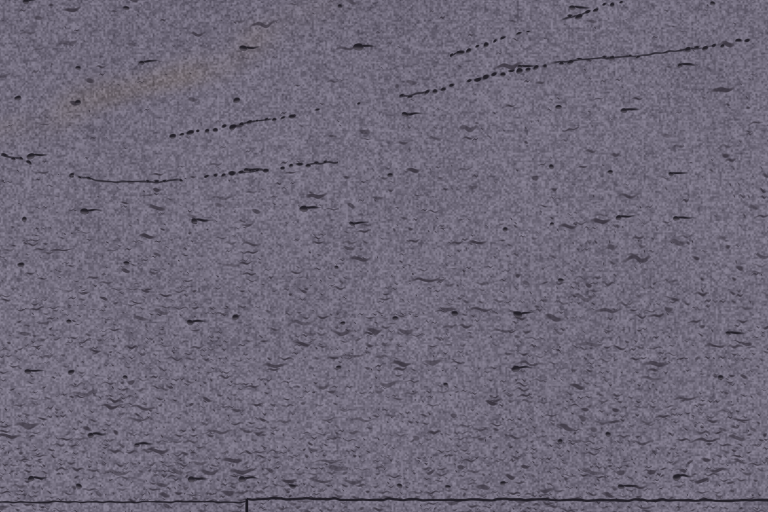
Give the GLSL for this texture, as a WebGL 1 fragment shader.

```glsl
precision highp float;
// Grey-violet volcanic stone slab: speckled grain, bedding planes of short dark
// slits that crowd toward the bottom, chains of pits, round pores and a joint.
// Slits, pits and pores are jittered ellipses in cells, on noise-warped axes.
uniform vec2 u_resolution;

float hash(vec2 p) {
  vec3 q = fract(p.xyx * 0.1031);
  q += dot(q, q.yzx + 33.33);
  return fract((q.x + q.y) * q.z);
}

float noise(vec2 p) {
  vec2 i = floor(p), f = fract(p);
  f *= f * (3.0 - 2.0 * f);
  return mix(mix(hash(i), hash(i + vec2(1, 0)), f.x),
             mix(hash(i + vec2(0, 1)), hash(i + vec2(1, 1)), f.x), f.y);
}

// Antialiased ellipse coverage, one pixel soft at any canvas size
float ellipse(vec2 d, vec2 halfSize) {
  float px = 0.8 / u_resolution.y;
  return smoothstep(px, -px, (length(d / halfSize) - 1.0) * halfSize.y);
}

// Rows of bent slits, one per cell, some rows fuller than others
float slits(vec2 p, vec2 cell, float density, float seed) {
  vec2 g = p / cell;
  float rowHash = hash(vec2(floor(g.y), seed));
  g.x += 9.0 * rowHash;
  vec2 id = floor(g) + seed;
  vec2 r = vec2(hash(id + 3.7), hash(id + 51.3));
  float pick = hash(id + 17.1);
  float patchy = 0.35 + 1.3 * noise(vec2(p.x * 4.0, floor(g.y) * 3.1 + seed));
  vec2 d = (fract(g) - 0.5 - (r - 0.5) * vec2(0.16, 0.4)) * cell;
  d.y += cell.y * 0.12 * sin(d.x / cell.x * 10.0 + 6.28 * pick);
  vec2 halfSize = cell * vec2(mix(0.1, 0.42, r.x * r.x), mix(0.1, 0.22, r.y));
  float present = step(pick, density * patchy * (0.5 + rowHash));
  return present * mix(0.5, 1.0, hash(id + 88.0)) * ellipse(d, halfSize);
}

// Pits strung along a curve, joined here and there by a hairline crack.
// d is (position along the curve, height above it); x is its shadow, y its lit floor
vec2 chain(vec2 d, float from, float to, float seed) {
  float id = floor(d.x / 0.0165);
  float r = hash(vec2(id, seed)), s = hash(vec2(id, seed + 5.0));
  float range = step(from, d.x) * step(d.x, to);
  vec2 c = vec2((fract(d.x / 0.0165) - 0.5) * 0.0165, d.y + (s - 0.5) * 0.006);
  float cluster = noise(vec2(id * 0.16, seed));
  vec2 size = vec2(mix(0.003, 0.008, r), mix(0.0018, 0.0055, s * r + 0.3 * cluster));
  float pit = step(r, 0.25 + 0.85 * cluster) * ellipse(c, size);
  float crack = smoothstep(0.5, 0.65, noise(vec2(d.x * 16.0, seed + 9.0)));
  crack *= ellipse(vec2(0.0, d.y), vec2(1.0, 0.0017));
  float floorLight = pit * smoothstep(0.0, -size.y, c.y) * step(0.45, s);
  return range * vec2(max(pit, crack * 0.8), floorLight);
}

// Scattered round pores, shadowed above, some trailing a slit to the right
vec2 pores(vec2 p) {
  vec2 g = p / 0.105, id = floor(g);
  vec2 r = vec2(hash(id + 7.0), hash(id + 29.0));
  float pick = hash(id + 61.0);
  vec2 d = (fract(g) - 0.25 - 0.45 * r) * 0.105;
  float radius = mix(0.0035, 0.0085, r.x * r.y + 0.25 * pick);
  float pore = ellipse(d, radius * vec2(1.15, 0.85));
  float tail = step(0.5, r.x) * ellipse(d - vec2(0.013, 0.002), vec2(0.015, 0.0021));
  float present = step(pick, 0.42);
  return present * vec2(max(pore, tail), pore * smoothstep(0.3, -0.7, d.y / radius));
}

void main() {
  vec2 p = gl_FragCoord.xy / u_resolution.y;

  // Base tone, mineral grain and dark flecks
  float grain = noise(p * 270.0) - 0.5;
  float coarse = noise(p * 125.0 + 40.0) - 0.5;
  float cloud = noise(p * 5.0 + 11.0) - 0.5;
  float fleck = smoothstep(0.68, 0.95, noise(p * vec2(170.0, 200.0) + 90.0));
  float tone = 0.15 * grain + 0.055 * coarse + 0.02 * cloud - 0.055 * fleck;
  vec3 color = vec3(0.452, 0.432, 0.497) + tone * vec3(1.0, 0.98, 1.04);
  color -= 0.016 * smoothstep(0.5, 1.0, p.y);

  // Faint rusty streaks rising across the upper left
  float streak = abs(p.y - 0.73 - 0.42 * p.x + 0.09 * (noise(p * 7.0) - 0.5));
  float rust = smoothstep(0.06, 0.0, streak) * smoothstep(0.75, 0.35, p.x);
  color += rust * noise(p * 14.0) * vec3(0.015, 0.0, -0.045);

  // Bedding axes: level below, climbing to the right above
  vec2 rough = vec2(noise(p * 75.0), noise(p * 75.0 + 31.0)) - 0.5;
  vec2 q = p + rough * 0.004;
  vec2 bed = q;
  bed.y -= 0.15 * (p.x - 0.75) * smoothstep(0.3, 0.95, p.y);
  bed.y += 0.022 * (noise(p * vec2(5.0, 3.0)) - 0.5);
  float depth = smoothstep(0.82, 0.05, bed.y);
  float dark = slits(bed, vec2(0.031, 0.0115), 0.02 + 0.46 * depth, 1.0);
  dark = max(dark, slits(bed + 0.37, vec2(0.062, 0.021), 0.07 + 0.2 * depth, 23.0));
  dark = max(dark, slits(bed + 0.71, vec2(0.014, 0.0085), 0.02 + 0.22 * depth, 47.0));
  color = mix(color, vec3(0.20, 0.18, 0.22), dark * 0.85);

  // Three pit chains and the loose pores
  float sag = 0.645 + 0.055 * smoothstep(0.23, -0.03, q.x) + 0.04 * smoothstep(0.28, 0.7, q.x);
  float climb = 0.68 + 0.165 * q.x + 0.018 * exp(-30.0 * (q.x - 1.06) * (q.x - 1.06));
  vec2 pits = chain(vec2(q.x, q.y - sag), 0.0, 0.66, 3.0);
  pits = max(pits, chain(vec2(q.x, q.y - climb), 0.33, 1.5, 14.0));
  pits = max(pits, chain(vec2(q.x, q.y - 0.61 - 0.32 * q.x), 0.88, 1.22, 35.0));
  pits = max(pits, pores(q));
  vec3 hollow = mix(vec3(0.11, 0.10, 0.13), vec3(0.32, 0.30, 0.34), pits.y);
  color = mix(color, hollow, pits.x * 0.92);

  // Joint along the foot, stepped at one upright seam
  float right = step(0.482, p.x);
  float jointY = mix(0.0195, 0.0255 - 0.003 * (p.x - 0.482), right);
  float joint = ellipse(vec2(0.0, q.y - jointY), vec2(1.0, mix(0.0014, 0.0024, right)));
  float seam = ellipse(vec2(0.0, p.x - 0.482), vec2(1.0, 0.0026)) * step(p.y, 0.025);
  color = mix(color, vec3(0.10, 0.09, 0.12), max(joint * 0.9, seam));

  gl_FragColor = vec4(color, 1.0);
}
```
